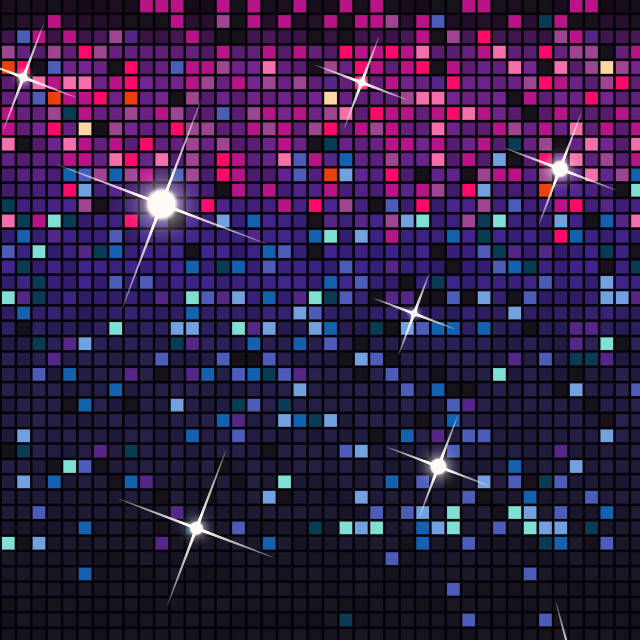
Give the GLSL for this background, as a three.js fragment shader.

```glsl
varying vec2 vUv;

float hash(vec2 p) {
  vec3 q = fract(vec3(p.xyx) * vec3(0.1031, 0.1030, 0.0973));
  q += dot(q, q.yzx + 33.33);
  return fract((q.x + q.y) * q.z);
}

// Band that rises from a to b and falls from c to d
float band(float x, float a, float b, float c, float d) {
  return smoothstep(a, b, x) * (1.0 - smoothstep(c, d, x));
}

// Base tile colour, by row counted from the top
vec3 baseColor(float row) {
  vec3 c = mix(vec3(0.10, 0.05, 0.11), vec3(0.41, 0.13, 0.51), smoothstep(0.0, 4.0, row));
  c = mix(c, vec3(0.23, 0.13, 0.50), smoothstep(8.0, 15.0, row));
  c = mix(c, vec3(0.14, 0.12, 0.27), smoothstep(17.0, 24.0, row));
  return mix(c, vec3(0.09, 0.08, 0.12), smoothstep(25.0, 41.0, row));
}

vec3 warmColor(float kind) {
  vec3 c = vec3(0.72, 0.08, 0.53);
  c = mix(c, vec3(0.62, 0.27, 0.57), step(0.36, kind));
  c = mix(c, vec3(1.00, 0.04, 0.42), step(0.60, kind));
  c = mix(c, vec3(0.96, 0.43, 0.68), step(0.77, kind));
  c = mix(c, vec3(0.92, 0.25, 0.05), step(0.93, kind));
  return mix(c, vec3(1.00, 0.84, 0.66), step(0.975, kind));
}

vec3 coolColor(float kind) {
  vec3 c = vec3(0.33, 0.15, 0.52);
  c = mix(c, vec3(0.04, 0.23, 0.33), step(0.20, kind));
  c = mix(c, vec3(0.08, 0.38, 0.69), step(0.32, kind));
  c = mix(c, vec3(0.30, 0.36, 0.72), step(0.52, kind));
  c = mix(c, vec3(0.45, 0.63, 0.88), step(0.76, kind));
  return mix(c, vec3(0.50, 0.88, 0.83), step(0.91, kind));
}

vec3 tileColor(vec2 cell) {
  float row = cell.y;
  float pick = hash(cell + 3.7);
  float kind = hash(cell + 71.3);
  vec3 color = baseColor(row) * mix(0.82, 1.12, hash(cell + 19.1));

  // Dark tiles crowd the top rows
  float dark = 0.07 + 0.38 * (1.0 - smoothstep(0.0, 3.0, row));
  color = mix(color, vec3(0.09, 0.07, 0.10), step(hash(cell + 43.9), dark));

  // Pinks fill the upper third, blues the middle and one lower cluster
  float warm = 0.40 * band(row, -4.0, 4.0, 9.0, 17.0);
  float cluster = band(row, 30.0, 33.0, 34.0, 36.0) * band(cell.x, 20.0, 23.0, 35.0, 40.0);
  float cool = 0.04 + 0.24 * band(row, 9.0, 15.0, 23.0, 31.0) + 0.06 * step(28.0, row);
  cool = cool * (1.0 - 0.7 * smoothstep(34.0, 39.0, row)) + 0.42 * cluster;
  float warmKind = kind * mix(0.35, 1.0, smoothstep(0.0, 4.0, row));
  float coolKind = mix(kind, 0.5 + 0.5 * kind, cluster);
  if (pick < warm) color = warmColor(warmKind);
  else if (pick < warm + cool) color = coolColor(coolKind);
  return color;
}

// Tapered four-armed sparkle with a glowing core
float star(vec2 p, vec2 center, float reach, float core, vec2 axis) {
  vec2 d = p - center;
  vec2 q = abs(vec2(dot(d, axis), dot(d, vec2(axis.y, -axis.x))));
  float along = max(q.x, q.y);
  float across = min(q.x, q.y);
  float taper = clamp(1.0 - along / reach, 0.0, 1.0);
  float arms = (1.0 - smoothstep(0.0, 0.0018, across - 0.0015 * taper)) * sqrt(taper);
  float r = length(d) / core;
  float glow = 1.0 - smoothstep(0.45, 1.05, r) + 0.65 * exp(-0.6 * r * r);
  return clamp(arms + glow, 0.0, 1.0);
}

void main() {
  // Mosaic of square tiles
  vec2 grid = vec2(vUv.x, 1.0 - vUv.y) * 41.7 + vec2(-0.04, 0.104);
  vec2 offset = abs(fract(grid) - 0.5);
  float tile = 1.0 - smoothstep(0.37, 0.46, max(offset.x, offset.y));
  vec3 color = mix(vec3(0.02, 0.012, 0.035), tileColor(floor(grid)), tile);

  // Sparkles
  vec2 tilt = vec2(0.354, 0.935);
  float light = star(vUv, vec2(0.2526, 0.681), 0.176, 0.028, tilt);
  light = max(light, star(vUv, vec2(0.875, 0.736), 0.094, 0.015, tilt));
  light = max(light, star(vUv, vec2(0.0365, 0.879), 0.090, 0.008, tilt));
  light = max(light, star(vUv, vec2(0.565, 0.871), 0.077, 0.007, tilt));
  light = max(light, star(vUv, vec2(0.647, 0.510), 0.068, 0.006, tilt));
  light = max(light, star(vUv, vec2(0.685, 0.271), 0.086, 0.015, tilt));
  light = max(light, star(vUv, vec2(0.307, 0.1745), 0.130, 0.012, tilt));
  light = max(light, star(vUv, vec2(0.898, -0.050), 0.113, 0.010, vec2(-0.26, 0.965)));
  color = mix(color, vec3(1.0, 0.98, 0.96), light);

  gl_FragColor = vec4(color, 1.0);
}
```
